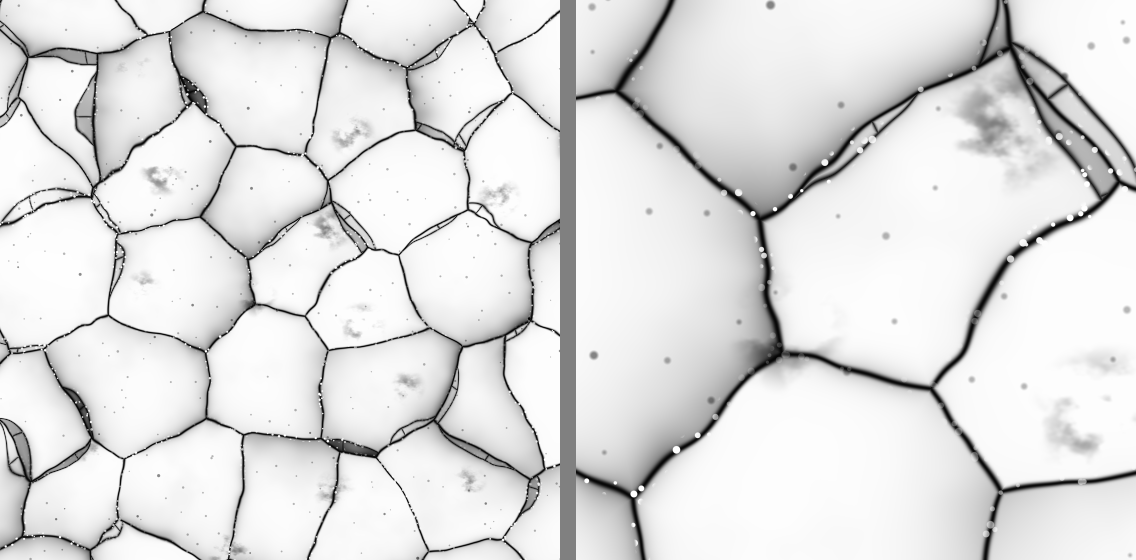
Left: the whole. Right: its middle third, enlarged.
Write a Shadertoy shader that draws this texture.

```glsl
float hash(vec2 p) {
    vec3 q = fract(p.xyx * vec3(0.1031, 0.1030, 0.0973));
    q += dot(q, q.yzx + 33.33);
    return fract((q.x + q.y) * q.z);
}

vec2 hash2(vec2 p) {
    return vec2(hash(p + 17.3), hash(p.yx + 71.9));
}

float noise(vec2 p) {
    vec2 i = floor(p), f = fract(p);
    f = f * f * (3.0 - 2.0 * f);
    return mix(mix(hash(i), hash(i + vec2(1, 0)), f.x),
               mix(hash(i + vec2(0, 1)), hash(i + vec2(1, 1)), f.x), f.y);
}

float fbm(vec2 p) {
    float sum = 0.0, amp = 0.5;
    for (int i = 0; i < 4; i++) {
        sum += amp * noise(p);
        p = mat2(1.6, 1.2, -1.2, 1.6) * p + 5.7;
        amp *= 0.5;
    }
    return sum;
}

vec2 site(vec2 id) {
    return id + 0.1 + 0.8 * hash2(id);
}

// x: distance to the nearest crack, y: soft shade beside the cracks
vec2 cracks(vec2 p) {
    vec2 base = floor(p), home = base, toHome = vec2(9.0);
    for (int j = -2; j <= 2; j++)
    for (int i = -2; i <= 2; i++) {
        vec2 id = base + vec2(i, j), r = site(id) - p;
        if (dot(r, r) < dot(toHome, toHome)) { toHome = r; home = id; }
    }
    float crack = 9.0, shade = 0.0;
    for (int j = -2; j <= 2; j++)
    for (int i = -2; i <= 2; i++) {
        if (i == 0 && j == 0) continue;
        vec2 id = home + vec2(i, j), r = site(id) - p;
        vec2 across = normalize(r - toHome), mid = 0.5 * (r + toHome);
        float edge = dot(mid, across), along = dot(mid, vec2(-across.y, across.x));
        vec2 pair = home * 1.7 + id * 4.3;
        crack = min(crack, edge);
        shade += 0.42 * pow(hash(pair + 3.1), 5.0) * exp(-max(edge, 0.0) / 0.13);

        // Thin splinter lying along one side of the edge
        if (hash(pair + 8.4) < 0.17) {
            float len = mix(0.2, 0.45, hash(pair + 1.9));
            float high = mix(0.05, 0.13, hash(pair + 5.2));
            float s = clamp((along - 0.2 * (hash(pair + 9.7) - 0.5)) / len, -1.3, 1.3);
            float top = high * (1.0 - s * s) * (1.0 + 0.6 * s);
            crack = min(crack, abs(edge - top) / (1.0 + 0.5 * high / len) + 0.003);
            if (edge < top) {
                shade += 0.4 * pow(hash(pair + 6.6), 3.0);
                crack = min(crack, abs(s - 0.35) * len + 0.004);
            }
        }
    }
    return vec2(crack, shade);
}

// Scattered round dots; keep is the share of grid cells that hold one
float dots(vec2 uv, float grid, float keep, float radius, float soft) {
    vec2 p = uv * grid, base = floor(p);
    float cover = 0.0;
    for (int j = -1; j <= 1; j++)
    for (int i = -1; i <= 1; i++) {
        vec2 id = base + vec2(i, j);
        float size = radius * mix(0.4, 1.0, hash(id + 4.4));
        float d = length(id + hash2(id + 31.0) - p) / grid;
        float dot1 = 1.0 - smoothstep(size - soft, size + soft, d);
        cover = max(cover, dot1 * step(hash(id + 55.0), keep));
    }
    return cover;
}

void mainImage(out vec4 fragColor, in vec2 fragCoord) {
    vec2 uv = fragCoord / iResolution.y;
    float pixel = 1.0 / iResolution.y;

    // Plates with gently bent, slightly rough borders
    vec2 p = uv * 5.3 + 20.0;
    p += 0.22 * (vec2(noise(p * 1.7), noise(p * 1.7 + 40.0)) - 0.5);
    p += 0.03 * (vec2(noise(p * 9.0), noise(p * 9.0 + 60.0)) - 0.5);
    vec2 field = cracks(p);
    float d = field.x / 5.3;

    // Plate surface: faint mottling and shading towards the cracks
    float light = 0.995 - 0.03 * smoothstep(0.45, 0.75, fbm(uv * 9.0));
    light -= field.y * (0.8 + 0.4 * noise(uv * 30.0));

    // Smudges and dust
    float blot = dots(uv, 6.0, 0.4, 0.03, 0.02);
    light -= 0.5 * blot * smoothstep(0.42, 0.75, fbm(uv * vec2(42.0, 55.0)));
    light -= 0.28 * dots(uv, 45.0, 0.13, 0.0022, 0.0012);
    light -= 0.45 * dots(uv + 3.0, 24.0, 0.05, 0.0028, 0.0012);

    // Dark crack with a grey fringe
    float fringe = 0.28 * smoothstep(0.3, 0.8, noise(uv * 14.0 + 9.0));
    light -= fringe * exp(-d / 0.006);
    float width = mix(0.0017, 0.0023, noise(uv * 25.0));
    light = mix(light, 0.02, 0.98 * exp(-d * d / (width * width)));

    // White crumbs clinging to the cracks
    float crumbly = smoothstep(0.3, 0.7, noise(uv * 11.0 + 70.0));
    float crumbs = dots(uv, 170.0, 0.38, 0.0023, 0.7 * pixel);
    float nearCrack = 1.0 - smoothstep(0.003, 0.006, d);
    light = mix(light, 1.0, crumbs * nearCrack * mix(0.2, 1.0, crumbly));

    fragColor = vec4(vec3(clamp(light, 0.0, 1.0)), 1.0);
}
```
